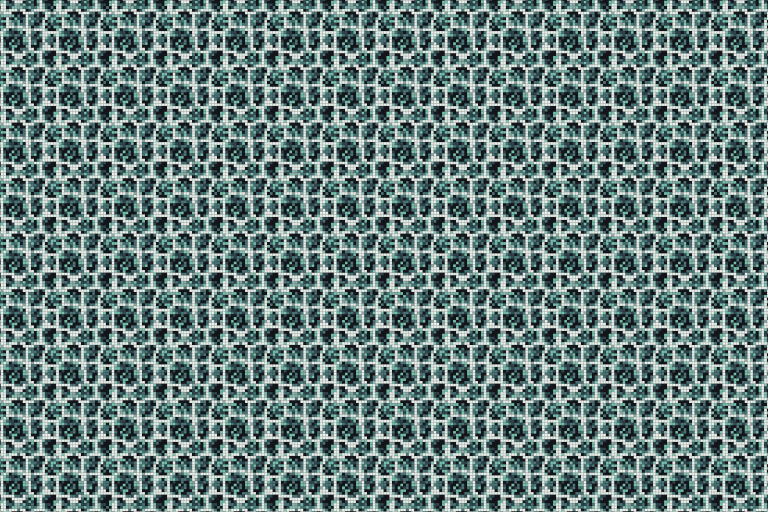
Give the GLSL for this pattern, as a Shadertoy shader.

```glsl
// Blocky mosaic of pale cell walls around dark, teal-speckled cells, repeated as a square tile.

const float BLOCKS = 20.0;  // mosaic blocks along one tile side
const float SITES = 3.0;    // cell sites along one tile side

float hash(vec2 p) {
    vec3 q = fract(p.xyx * vec3(0.1031, 0.1030, 0.0973));
    q += dot(q, q.yzx + 33.33);
    return fract((q.x + q.y) * q.z);
}

// Gap between the two nearest sites: zero on a wall. The middle site is enlarged.
float wallGap(vec2 p) {
    vec2 base = floor(p);
    float nearest = 9.0, second = 9.0;
    for (int j = -1; j <= 1; j++)
    for (int i = -1; i <= 1; i++) {
        vec2 cell = base + vec2(i, j);
        vec2 id = mod(cell, SITES);
        bool big = id == vec2(1.0);
        vec2 jitter = vec2(hash(id + 7.3), hash(id + 41.9)) - 0.5;
        vec2 site = cell + 0.5 + (big ? vec2(0.0) : 0.5 * jitter);
        float d = length(p - site) - (big ? 0.4 : 0.08 * hash(id + 19.1));
        second = min(second, max(nearest, d));
        nearest = min(nearest, d);
    }
    return second - nearest;
}

// Dark to mint speckle, clumped by layered sines that close over the tile
vec3 speckle(vec2 id) {
    vec2 a = id * 6.28319 / BLOCKS;
    float clump = sin(3.0 * a.x + 2.0 * a.y) + sin(5.0 * a.y - 4.0 * a.x + 1.7);
    float tone = hash(id + 3.7) + 0.09 * clump;
    vec3 color = vec3(0.08, 0.09, 0.11);
    color = mix(color, vec3(0.19, 0.28, 0.31), step(0.36, tone));
    color = mix(color, vec3(0.30, 0.46, 0.47), step(0.60, tone));
    return mix(color, vec3(0.47, 0.75, 0.68), step(0.87, tone));
}

vec3 mosaic(vec2 p) {
    vec2 block = p * BLOCKS;
    vec2 id = mod(floor(block), BLOCKS);
    float gap = wallGap((id + 0.5) * SITES / BLOCKS);
    float chance = hash(id + 61.3);

    vec3 color = speckle(id);
    // Broken mint rim beside the walls
    vec3 rim = mix(vec3(0.31, 0.46, 0.46), vec3(0.54, 0.75, 0.70), step(0.45, chance));
    if (gap < 0.25 && chance > 0.2) color = rim;
    // Pale walls with a few worn blocks
    if (gap < 0.16) color = chance < 0.12 ? vec3(0.57, 0.66, 0.65) : vec3(0.91, 0.94, 0.92);

    // Thin grout between blocks
    vec2 edge = 0.5 - abs(fract(block) - 0.5);
    return color * mix(0.72, 1.0, smoothstep(0.04, 0.16, min(edge.x, edge.y)));
}

void mainImage(out vec4 fragColor, in vec2 fragCoord) {
    vec3 sum = vec3(0.0);
    // Average a 3 by 3 grid of samples for smooth block edges
    for (int j = -1; j <= 1; j++)
    for (int i = -1; i <= 1; i++) {
        vec2 uv = (fragCoord + vec2(i, j) / 3.0) / iResolution.x;
        sum += mosaic(uv * 13.83 + vec2(0.24, 0.04));
    }
    fragColor = vec4(sum / 9.0, 1.0);
}
```
